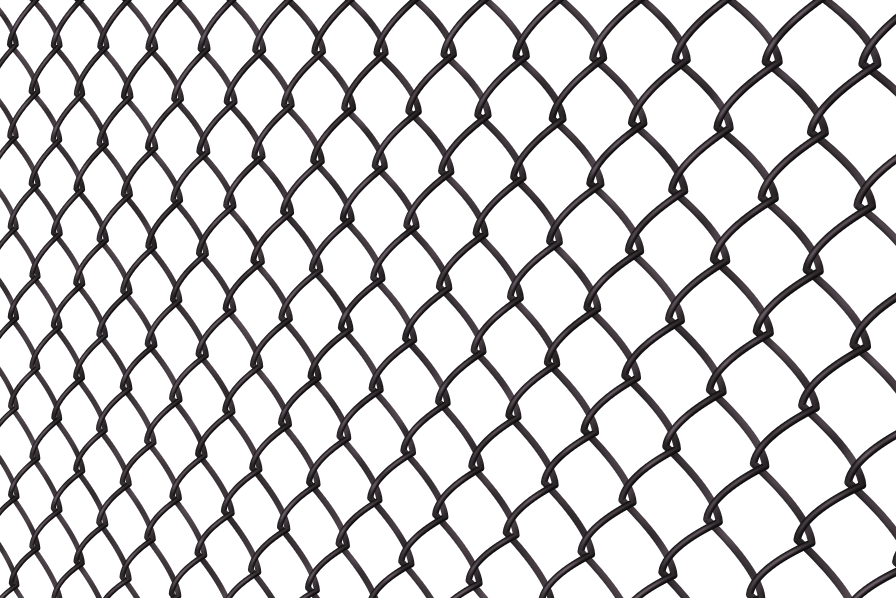
Write a Shadertoy shader that draws this pattern.

```glsl
// Chain-link fence of dark woven wire receding to the left on white.

// Fence plane to canvas: columns are one mesh step right, one step down, origin.
const mat3 FENCE = mat3(0.07063, -0.0004, -0.02725,
                        0.0004,   0.1543,  0.004,
                        0.0215,   0.0684,  1.0);
const float WIRE_RADIUS = 0.0043;   // at unit depth, in canvas heights
const float HOOK_REACH = 0.07;      // how far each bend passes its neighbour
const float HOOK_DROP = 0.04;       // bend position below the eye centre
const float BOW = 1.6;              // curvature of the strands
const float STEPS = 32.0;           // curve samples per mesh height
const float WEAR = 0.3;             // brightness variation along the wire
const vec2 LIGHT = vec2(-0.45, -0.89);
const vec3 PAPER = vec3(1.0);
const vec3 SHADOW = vec3(0.05, 0.045, 0.045);
const vec3 SHEEN = vec3(0.36, 0.315, 0.345);
const float TAU = 6.2831853;

float hash(vec2 p) {
    vec3 q = fract(p.xyx * 0.1031);
    q += dot(q, q.yzx + 33.33);
    return fract((q.x + q.y) * q.z);
}

float valueNoise(vec2 p) {
    vec2 i = floor(p), f = fract(p);
    f = f * f * (3.0 - 2.0 * f);
    return mix(mix(hash(i), hash(i + vec2(1, 0)), f.x),
               mix(hash(i + vec2(0, 1)), hash(i + vec2(1, 1)), f.x), f.y);
}

// Half width of the zigzag at one bend, slightly uneven by hand weaving.
float bendReach(float wire, float bend) {
    return 0.25 + HOOK_REACH * (0.88 + 0.24 * hash(vec2(wire, bend) + 40.0));
}

// Centreline of one zigzag wire: bends left at whole s, right at half s.
vec2 wirePoint(float wire, float s) {
    float bend = floor(2.0 * s);
    float along = 1.0 - pow(1.0 - fract(2.0 * s), BOW);
    float side = mod(bend, 2.0) < 0.5 ? -1.0 : 1.0;
    float x = side * mix(bendReach(wire, bend), -bendReach(wire, bend + 1.0), along);
    return vec2(0.5 * wire + 0.25 + x, s);
}

// Nearest offset (xy) from the wire in canvas units, and its position s (z).
vec3 nearestOnWire(float wire, vec2 q, mat2 toCanvas) {
    float first = floor(q.y * STEPS);
    vec3 nearest = vec3(9.0, 9.0, q.y);
    float s = (first - 4.0) / STEPS;
    vec2 a = toCanvas * (wirePoint(wire, s) - q);
    for (int i = 0; i < 9; i++) {
        vec2 b = toCanvas * (wirePoint(wire, s + 1.0 / STEPS) - q);
        vec2 ab = b - a;
        float h = clamp(-dot(a, ab) / dot(ab, ab), 0.0, 1.0);
        vec2 offset = -(a + ab * h);
        if (dot(offset, offset) < dot(nearest.xy, nearest.xy))
            nearest = vec3(offset, s + h / STEPS);
        a = b;
        s += 1.0 / STEPS;
    }
    return nearest;
}

// Rounded metal: a soft sheen on the lit side, darker inside the hooks.
vec3 wireColor(float wire, float s, float lit, float height) {
    float sheen = exp(-pow((lit - 0.15) / 0.5, 2.0));
    sheen *= 0.85 + 0.15 * height;
    sheen *= mix(0.55, 1.0, smoothstep(0.1, 0.7, abs(height)));
    sheen *= 1.0 + WEAR * (2.0 * valueNoise(vec2(wire * 7.0, s * 9.0)) - 1.0);
    return mix(SHADOW, SHEEN, sheen);
}

void mainImage(out vec4 fragColor, in vec2 fragCoord) {
    float pixel = 1.0 / iResolution.y;
    vec2 p = vec2(fragCoord.x, iResolution.y - fragCoord.y) * pixel;

    // Canvas to mesh coordinates, with the local scale back to the canvas.
    vec3 plane = inverse(FENCE) * vec3(p, 1.0);
    vec2 mesh = plane.xy / plane.z;
    float depth = dot(vec3(FENCE[0].z, FENCE[1].z, FENCE[2].z), vec3(mesh, 1.0));
    mat2 toCanvas = mat2((FENCE[0].xy - p * FENCE[0].z) / depth,
                         (FENCE[1].xy - p * FENCE[1].z) / depth);
    float radius = WIRE_RADIUS / depth;

    // Weave neighbouring wires: rising strands lie in front of falling ones.
    vec4 woven = vec4(0.0);
    float topHeight = -9.0;
    for (int i = -1; i <= 1; i++) {
        float wire = floor(2.0 * mesh.x) + float(i);
        vec2 q = mesh - vec2(0.0, 0.5 * mod(wire, 2.0) + HOOK_DROP);
        vec3 hit = nearestOnWire(wire, q, toCanvas);
        float cover = clamp((radius - length(hit.xy)) / pixel + 0.5, 0.0, 1.0);
        if (cover <= 0.0) continue;
        float height = -sin(TAU * hit.z);
        float lit = dot(hit.xy, LIGHT) / radius;
        vec4 layer = vec4(wireColor(wire, hit.z, lit, height), 1.0) * cover;
        woven = height > topHeight ? layer + woven * (1.0 - cover)
                                   : woven + layer * (1.0 - woven.a);
        topHeight = max(topHeight, height);
    }
    fragColor = vec4(woven.rgb + PAPER * (1.0 - woven.a), 1.0);
}
```
